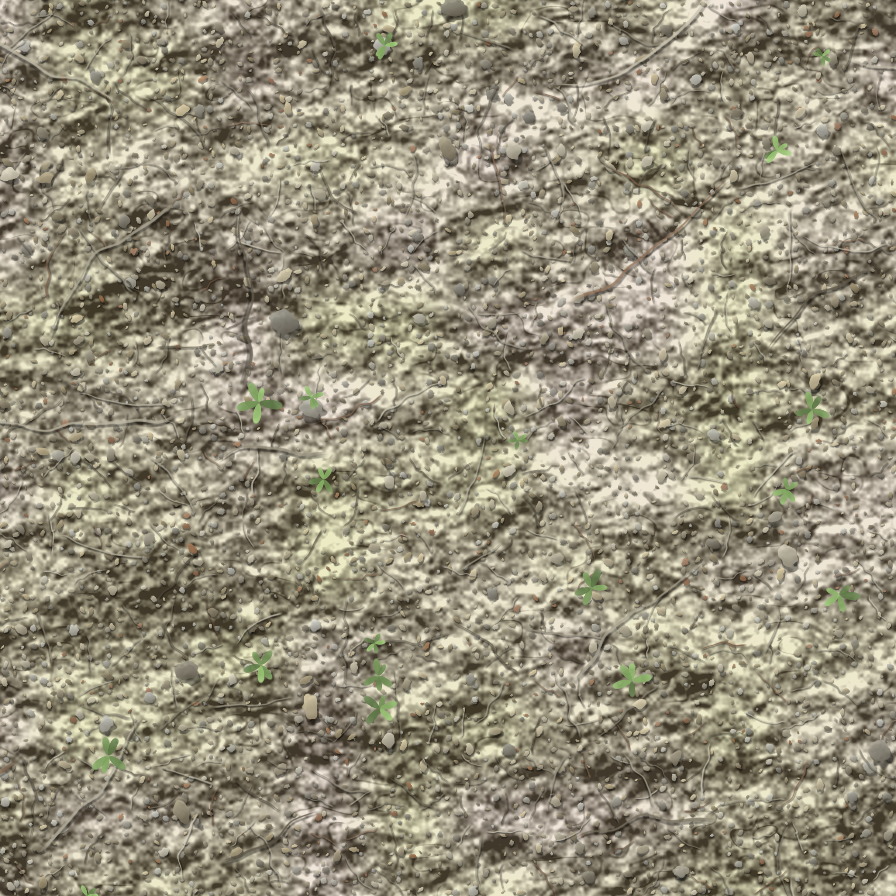
Give the GLSL for this texture, as a three.js fragment shader.

```glsl
// Dry, crumbly earth seen from above, with grit, roots, twigs and small seedlings.
varying vec2 vUv;

#define DARK_EARTH vec3(0.25, 0.22, 0.165)
#define PALE_EARTH vec3(0.90, 0.88, 0.80)
#define LEAF_GREEN vec3(0.48, 0.62, 0.36)
#define RUST vec3(0.47, 0.28, 0.17)
#define BASE_TONE 0.58
#define RELIEF 0.058
#define GRAIN 0.55
#define EDGE 0.001
#define SEEDLINGS 18
#define TO_LIGHT vec2(-0.35, 0.94)

float hash(vec2 p) {
  return fract(sin(dot(p, vec2(127.1, 311.7))) * 43758.5453);
}

vec3 hash3(vec2 p) {
  return vec3(hash(p), hash(p + 17.3), hash(p + 41.9));
}

mat2 spin(float a) {
  return mat2(cos(a), sin(a), -sin(a), cos(a));
}

float noise(vec2 p) {
  vec2 i = floor(p), f = fract(p);
  f = f * f * (3.0 - 2.0 * f);
  return mix(mix(hash(i), hash(i + vec2(1, 0)), f.x),
             mix(hash(i + vec2(0, 1)), hash(i + vec2(1, 1)), f.x), f.y);
}

// Lumpy ground height, slightly stretched sideways.
float height(vec2 p) {
  float sum = 0.0, amp = 0.5;
  p *= vec2(6.0, 8.0);
  for (int i = 0; i < 5; i++) {
    sum += amp * noise(p);
    p = spin(0.5) * p * 2.03 + 9.7;
    amp *= 0.55;
  }
  return sum;
}

vec3 earth(float tone) {
  return mix(DARK_EARTH, PALE_EARTH, clamp(tone, 0.0, 1.05));
}

// Scattered angular stones, lit on top with a shadow beneath.
void stones(inout vec3 col, vec2 p, float scale, float share, float seed) {
  vec2 g = p * scale, cell = floor(g);
  float soft = EDGE * scale;
  for (int j = -1; j <= 1; j++)
  for (int i = -1; i <= 1; i++) {
    vec2 id = cell + vec2(i, j);
    vec3 r = hash3(id + seed), s = hash3(id + seed + 73.0);
    if (s.x > share) continue;
    vec2 v = g - id - 0.2 - 0.6 * r.xy;
    float radius = 0.17 + 0.24 * s.y * s.y;
    mat2 turn = spin(r.z * 6.28);
    vec2 squash = vec2(1.0, 1.1 + 0.8 * s.z);
    float rough = 0.16 * (noise(v * 7.0 + id * 3.0) - 0.5);
    float d = length(turn * v * squash) + rough - radius;
    float shade = length(turn * (v + TO_LIGHT * radius * 0.45) * squash) + rough - radius;
    col *= 1.0 - 0.4 * (1.0 - smoothstep(-soft, soft * 2.0, shade));
    float tone = 0.4 + 0.5 * r.z + 0.2 * dot(v, TO_LIGHT) / radius;
    vec3 body = earth(tone) * mix(vec3(0.96, 0.99, 1.06), vec3(1.05, 1.0, 0.88), s.z);
    body = mix(body, RUST * 1.3, 0.6 * step(0.94, r.x));
    col = mix(col, body, 0.85 * (1.0 - smoothstep(-soft, soft, d)));
  }
}

// Curved, tapering roots and twigs; each casts a thin shadow.
void fibres(inout vec3 col, vec2 p, float scale, float share, float width, float seed) {
  vec2 g = p * scale, cell = floor(g);
  for (int j = -1; j <= 1; j++)
  for (int i = -1; i <= 1; i++) {
    vec2 id = cell + vec2(i, j);
    vec3 r = hash3(id + seed), s = hash3(id + seed + 29.0);
    if (s.x > share) continue;
    vec2 q = spin(r.z * 6.28) * (g - id - 0.3 - 0.4 * r.xy);
    float reach = 0.3 + 0.35 * s.y;
    q.y += (s.z - 0.5) * q.x * q.x + 0.09 * (noise(vec2(q.x * 6.0, r.x * 50.0)) - 0.5);
    float ends = 1.0 - smoothstep(reach * 0.75, reach, abs(q.x));
    float thick = width * (0.65 + 0.35 * q.x / reach);
    float d = abs(q.y) / scale - thick;
    float dShade = abs(q.y + 1.5 * width * scale * sign(cos(r.z * 6.28))) / scale - thick;
    col *= 1.0 - 0.35 * ends * (1.0 - smoothstep(-EDGE, EDGE * 1.5, dShade));
    vec3 bark = mix(earth(0.1 + 0.8 * r.y), RUST, 0.6 * step(0.87, r.x));
    col = mix(col, bark, 0.8 * ends * (1.0 - smoothstep(-EDGE, EDGE, d)));
  }
}

// Little rosettes of narrow leaves.
void seedlings(inout vec3 col, vec2 p) {
  for (int k = 0; k < SEEDLINGS; k++) {
    vec3 r = hash3(vec2(float(k) * 3.7, 5.0));
    vec2 v = p - r.xy;
    if (length(v) > 0.04) continue;
    for (int n = 0; n < 5; n++) {
      vec3 s = hash3(vec2(float(n) + 2.0, float(k) + 8.0));
      float size = 0.005 + 0.0055 * r.z * (0.5 + s.x);
      vec2 q = spin(r.z * 6.28 + float(n) * 1.26 + s.y) * v - vec2(size * 1.1, 0.0);
      float d = length(q * vec2(1.0, 2.6 - 0.5 * q.x / size)) - size;
      float mask = 1.0 - smoothstep(-EDGE, EDGE * 1.5, d);
      vec3 leaf = LEAF_GREEN * (0.75 + 0.5 * s.z) + 0.08 * smoothstep(0.0, size, q.x);
      col = mix(col, leaf, 0.9 * mask);
    }
  }
}

void main() {
  vec2 p = vUv;
  vec2 warped = p + 0.012 * (vec2(noise(p * 30.0), noise(p * 30.0 + 50.0)) - 0.5);

  // Relief shading, grain and dark crevices
  float stepSize = 0.003;
  float slope = (height(warped) - height(warped + TO_LIGHT * stepSize)) / stepSize;
  float grain = noise(warped * 145.0) + 0.8 * noise(p * 260.0 + 7.0) - 0.9;
  float patches = noise(p * 5.0 + 3.0) + noise(p * 13.0) - 1.0;
  float crack = 1.0 - smoothstep(0.0, 0.09, abs(noise(warped * vec2(42.0, 58.0)) - 0.5));
  crack *= smoothstep(0.4, 0.7, noise(p * 17.0 + 21.0));
  float tone = BASE_TONE + RELIEF * slope + GRAIN * grain + 0.2 * patches - 0.28 * crack;

  // Cool grey to mossy yellow tint
  vec3 tint = mix(vec3(1.01, 0.985, 1.03), vec3(0.99, 1.01, 0.92), noise(p * 11.0 + 31.0));
  vec3 col = earth(tone) * tint;

  stones(col, p, 95.0, 0.42, 1.0);
  stones(col, p, 52.0, 0.22, 130.0);
  fibres(col, p, 24.0, 0.6, 0.0008, 11.0);
  fibres(col, p, 12.0, 0.5, 0.0011, 210.0);
  stones(col, p, 27.0, 0.07, 300.0);
  fibres(col, p, 5.0, 0.4, 0.002, 57.0);
  seedlings(col, p);

  gl_FragColor = vec4(col, 1.0);
}
```
